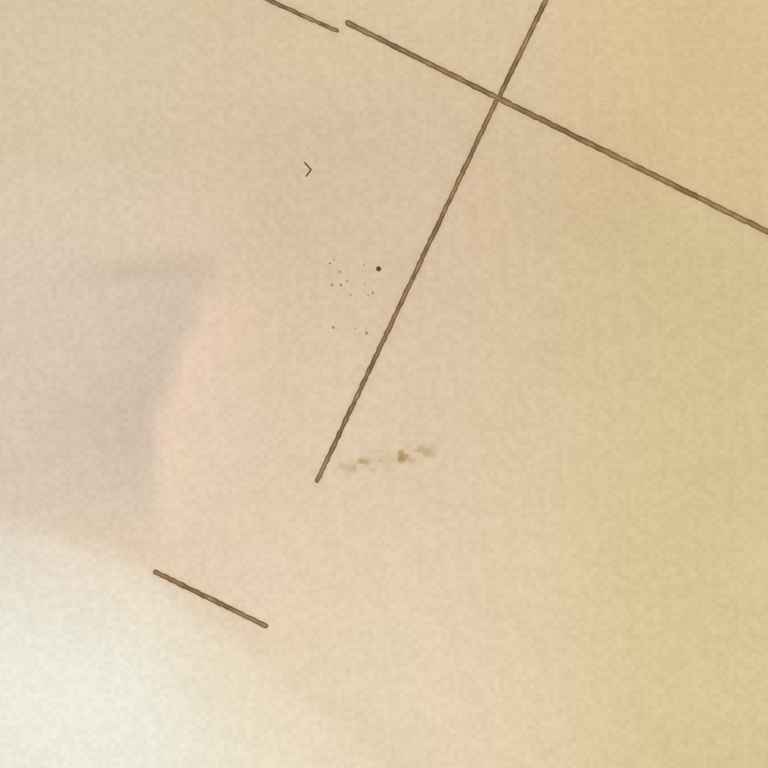
Write a Shadertoy shader that draws this texture.

```glsl
// Worn cream floor crossed by a few broken, tilted brown joints.
// Weighted colour blobs give the uneven light, segment distances the joints,
// and sine-hash noise the grain, wear, specks and a rubbed brown smear.

#define JOINTS 5
#define BLOBS 12
#define SPECKS 14
#define BLOB_TIGHTNESS 22.0
#define GRAIN_SCALE 170.0
#define GRAIN_AMOUNT 0.035
#define JOINT_WEAR 0.35
#define JOINT_DARK vec3(0.42, 0.32, 0.20)
#define JOINT_PALE vec3(0.62, 0.51, 0.36)
#define STAIN vec3(0.60, 0.45, 0.25)

// Start and end of each joint, then its half width
const vec4 jointEnds[JOINTS] = vec4[JOINTS](
    vec4(0.345, 1.002, 0.438, 0.960),
    vec4(0.453, 0.970, 0.649, 0.872),
    vec4(0.649, 0.872, 1.010, 0.693),
    vec4(0.713, 1.004, 0.649, 0.872),
    vec4(0.203, 0.255, 0.346, 0.185));
const float jointHalf[JOINTS] = float[JOINTS](0.0026, 0.0034, 0.0036, 0.0031, 0.0031);

const vec2 blobCentre[BLOBS] = vec2[BLOBS](
    vec2(0.05, 0.95), vec2(0.50, 0.97), vec2(0.95, 0.92), vec2(0.50, 0.70),
    vec2(0.05, 0.55), vec2(0.90, 0.58), vec2(0.27, 0.45), vec2(0.57, 0.40),
    vec2(0.92, 0.28), vec2(0.35, 0.22), vec2(0.62, 0.08), vec2(0.97, 0.03));
const vec3 blobColour[BLOBS] = vec3[BLOBS](
    vec3(0.84, 0.78, 0.65), vec3(0.85, 0.77, 0.64), vec3(0.85, 0.75, 0.58), vec3(0.84, 0.74, 0.63),
    vec3(0.86, 0.80, 0.72), vec3(0.82, 0.74, 0.57), vec3(0.89, 0.79, 0.69), vec3(0.87, 0.79, 0.67),
    vec3(0.85, 0.78, 0.59), vec3(0.90, 0.83, 0.72), vec3(0.90, 0.83, 0.71), vec3(0.84, 0.77, 0.58));

float hash(vec2 p) { return fract(sin(dot(p, vec2(127.1, 311.7))) * 43758.5453); }

float noise(vec2 p) {
    vec2 i = floor(p), f = fract(p);
    f = f * f * (3.0 - 2.0 * f);
    return mix(mix(hash(i), hash(i + vec2(1, 0)), f.x),
               mix(hash(i + vec2(0, 1)), hash(i + vec2(1, 1)), f.x), f.y);
}

float segment(vec2 p, vec2 a, vec2 b) {
    vec2 d = b - a;
    return length(p - a - d * clamp(dot(p - a, d) / dot(d, d), 0.0, 1.0));
}

float gauss(vec2 d) { return exp(-dot(d, d)); }

// Uneven base colour, shaded fold at the left and bright lower corner
vec3 floorColour(vec2 p) {
    vec4 sum = vec4(0.0);
    for (int i = 0; i < BLOBS; i++) {
        vec2 d = p - blobCentre[i];
        sum += vec4(blobColour[i], 1.0) * exp(-BLOB_TIGHTNESS * dot(d, d));
    }
    vec3 col = sum.rgb / sum.a;

    float side = p.x - 0.20 - 0.40 * max(p.y - 0.45, 0.0) - 0.05 * max(0.45 - p.y, 0.0);
    float span = smoothstep(0.24, 0.42, p.y) * smoothstep(0.72, 0.54, p.y);
    float shade = (1.0 - smoothstep(-0.03, 0.02, side)) * exp(5.0 * min(side, 0.0));
    float glow = smoothstep(-0.01, 0.02, side) * exp(-14.0 * max(side, 0.0));
    col = mix(col, vec3(0.79, 0.73, 0.67), 0.75 * span * shade);
    col += vec3(0.04, 0.025, 0.02) * span * glow;
    col -= 0.035 * gauss((p - vec2(0.19, 0.648)) / vec2(0.09, 0.018));

    float depth = min(0.325 - 0.34 * p.x, 0.425 - 0.85 * p.x) - p.y;
    depth += 0.012 * (noise(p * 14.0) - 0.5);
    float light = 0.45 * smoothstep(-0.02, 0.03, depth) + 0.55 * smoothstep(0.0, 0.2, depth);
    vec3 lit = mix(vec3(0.93, 0.925, 0.87), vec3(0.93, 0.88, 0.77), smoothstep(0.1, 0.45, p.x));
    return mix(col, lit, light);
}

void mainImage(out vec4 fragColor, in vec2 fragCoord) {
    vec2 p = fragCoord / iResolution.y;
    float px = 1.0 / iResolution.y;
    vec3 col = floorColour(p);

    // Fine plaster grain and soft mottling
    float grain = noise(p * GRAIN_SCALE) + 0.6 * noise(p * GRAIN_SCALE * 2.1 + 7.0) - 0.8;
    col += GRAIN_AMOUNT * grain + 0.016 * (noise(p * 11.0) - 0.5);

    // Joints: dark rims, a pale worn core and ragged width
    float wear = noise(p * 190.0);
    float rag = 0.0012 * (wear - 0.5);
    float edge = segment(p, vec2(0.646, 0.868), vec2(0.413, 0.374)) - 0.0029;
    for (int i = 0; i < JOINTS; i++)
        edge = min(edge, segment(p, jointEnds[i].xy, jointEnds[i].zw) - jointHalf[i]);
    edge += rag;
    float core = smoothstep(0.0006, 0.0026, -edge);
    vec3 joint = mix(JOINT_DARK, JOINT_PALE, 0.75 * core);
    joint *= 1.0 + JOINT_WEAR * (noise(p * 95.0) - 0.5);
    col *= 1.0 - 0.05 * exp(-max(edge, 0.0) * 300.0);
    col = mix(col, joint, 0.93 * (1.0 - smoothstep(-px, px, edge)));

    // Rubbed smear, tilted slightly upward
    vec2 q = p - vec2(0.505, 0.402);
    q.y -= 0.19 * q.x;
    float band = gauss(q / vec2(0.052, 0.009)) * smoothstep(0.075, 0.06, abs(q.x));
    float flecks = smoothstep(0.48, 0.8, noise(p * vec2(115.0, 150.0)));
    col = mix(col, STAIN, band * (0.12 + 0.7 * flecks));

    // Scattered specks, one larger dot and a small hooked scratch
    for (int i = 0; i < SPECKS; i++) {
        float id = float(i);
        vec2 c = vec2(0.462, 0.615) + vec2(0.065, 0.10) * (vec2(hash(vec2(id, 3.0)), hash(vec2(id, 8.0))) - 0.5);
        float r = 0.0007 + 0.0012 * hash(vec2(id, 5.0));
        col = mix(col, STAIN * 0.8, 0.55 * (1.0 - smoothstep(r - px, r + px, length(p - c))));
    }
    float mark = length(p - vec2(0.493, 0.650)) - 0.0032;
    vec2 tip = vec2(0.405, 0.779);
    float hook = min(segment(p, tip, tip + vec2(-0.008, 0.009)), segment(p, tip, tip - vec2(0.006, 0.008)));
    mark = min(mark, hook - 0.0009);
    col = mix(col, vec3(0.30, 0.21, 0.13), 0.85 * (1.0 - smoothstep(-px, px, mark)));

    fragColor = vec4(clamp(col, 0.0, 1.0), 1.0);
}
```
